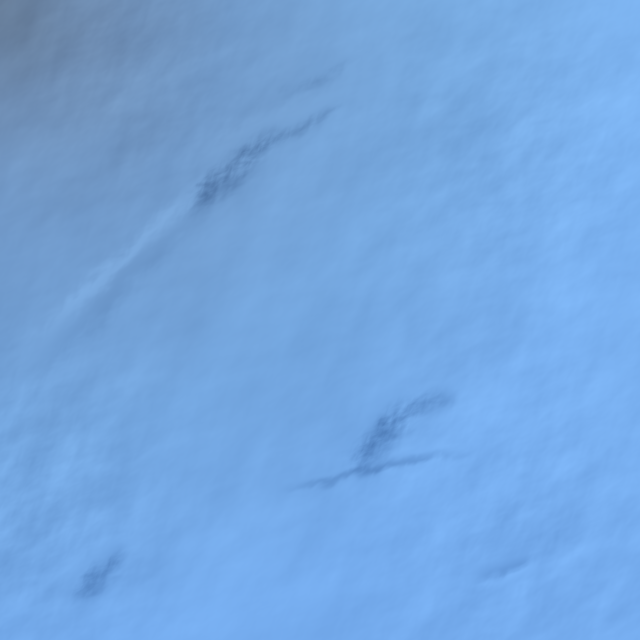
A WebGL 1 fragment shader for this texture:

```glsl
precision highp float;
// Soft blue, snow-like surface that falls into grey shade at the upper left.
// Layered, warped sines stretched along the diagonal give faint wrinkles;
// tapered Gaussian strokes add a long ridge and a few smudged hollows.
uniform vec2 u_resolution;

const vec3 CORNER = vec3(0.41, 0.50, 0.61);
const vec3 SHADE  = vec3(0.43, 0.55, 0.70);
const vec3 DUSK   = vec3(0.44, 0.60, 0.79);
const vec3 MIDDLE = vec3(0.452, 0.65, 0.872);
const vec3 BRIGHT = vec3(0.475, 0.69, 0.94);

vec2 rotate(vec2 p, float angle) {
  float c = cos(angle), s = sin(angle);
  return vec2(c * p.x + s * p.y, c * p.y - s * p.x);
}

// Irregular relief, about -1 to 1, elongated along the diagonal.
float wrinkles(vec2 p, float frequency) {
  float sum = 0.0, amplitude = 0.5;
  for (int i = 0; i < 5; i++) {
    float layer = float(i);
    vec2 q = rotate(p, 0.75 + 0.28 * sin(layer * 2.4));
    q = q * vec2(1.0, 2.3) * frequency + layer * vec2(3.7, 8.1);
    q += 0.9 * sin(q.yx * 0.73 + vec2(1.7, 4.1));
    q += 0.6 * sin(q.yx * 1.41 + vec2(5.2, 0.6));
    sum += amplitude * sin(q.x) * sin(q.y);
    amplitude *= 0.68;
    frequency *= 1.75;
  }
  return sum;
}

// Soft line from a to b that fades out at both ends.
float stroke(vec2 p, vec2 a, vec2 b, float width) {
  vec2 span = b - a;
  vec2 offset = p - a;
  float along = dot(offset, span) / dot(span, span);
  float across = (span.x * offset.y - span.y * offset.x) / length(span);
  float taper = smoothstep(0.0, 0.35, along) * (1.0 - smoothstep(0.65, 1.0, along));
  return taper * exp(-across * across / (width * width));
}

float patchAt(vec2 p, vec2 center, float radius) {
  vec2 offset = (p - center) / radius;
  return exp(-dot(offset, offset));
}

// Shade by distance from the upper left corner.
vec3 baseColor(float distance) {
  vec3 color = mix(CORNER, SHADE, clamp(distance / 0.16, 0.0, 1.0));
  color = mix(color, DUSK, clamp((distance - 0.16) / 0.20, 0.0, 1.0));
  color = mix(color, MIDDLE, clamp((distance - 0.36) / 0.34, 0.0, 1.0));
  return mix(color, BRIGHT, clamp((distance - 0.70) / 0.32, 0.0, 1.0));
}

// Lit and shaded flanks of the long, slightly curved ridge.
float ridge(vec2 p, float grain) {
  vec2 bent = p - vec2(0.0, 0.03 * sin(5.4 * clamp(p.x, 0.0, 0.58)));
  float lit = stroke(bent, vec2(0.04, 0.43), vec2(0.38, 0.74), 0.012);
  float crest = stroke(bent, vec2(0.30, 0.71), vec2(0.58, 0.90), 0.022);
  float shaded = stroke(bent, vec2(0.01, 0.36), vec2(0.33, 0.66), 0.018);
  float hollow = stroke(bent, vec2(0.27, 0.62), vec2(0.46, 0.80), 0.017);
  float tail = stroke(bent, vec2(0.36, 0.71), vec2(0.57, 0.85), 0.009);
  float edge = stroke(bent, vec2(0.42, 0.83), vec2(0.57, 0.91), 0.007);
  return 0.05 * lit + 0.025 * crest - 0.03 * shaded
       - (0.085 * hollow + 0.05 * tail + 0.035 * edge) * (1.0 + 1.3 * grain);
}

// Small dark smudges and the thin shadow line below the middle.
float hollows(vec2 p, float grain) {
  float thin = stroke(p, vec2(0.42, 0.235), vec2(0.75, 0.295), 0.006);
  float smudge = stroke(p, vec2(0.53, 0.25), vec2(0.67, 0.38), 0.027);
  float upper = stroke(p, vec2(0.63, 0.35), vec2(0.72, 0.39), 0.016);
  float lower = stroke(p, vec2(0.10, 0.06), vec2(0.22, 0.15), 0.016);
  float dent = stroke(p, vec2(0.73, 0.10), vec2(0.84, 0.14), 0.009);
  float glint = stroke(p, vec2(0.74, 0.08), vec2(0.85, 0.13), 0.009);
  float dark = 0.11 * smudge + 0.06 * upper + 0.08 * lower;
  return 0.035 * glint - 0.085 * thin - 0.045 * dent - dark * (1.0 + 1.2 * grain);
}

void main() {
  vec2 uv = gl_FragCoord.xy / u_resolution;
  float broad = wrinkles(uv + 0.31, 7.0);
  float fine = wrinkles(uv + 1.73, 19.0);
  float grain = wrinkles(uv + 2.9, 34.0);

  // Wrinkles gather in patches and leave the middle smooth.
  float roughness = 0.22 + 0.9 * patchAt(uv, vec2(0.03, 0.22), 0.22)
                  + 0.6 * patchAt(uv, vec2(0.82, 0.76), 0.24)
                  + 0.6 * patchAt(uv, vec2(0.82, 0.20), 0.26)
                  + 0.5 * patchAt(uv, vec2(0.20, 0.90), 0.22);

  vec2 ragged = uv + 0.010 * vec2(fine, -broad) + 0.007 * vec2(grain, -fine);
  float light = 0.017 * broad + roughness * (0.040 * fine + 0.018 * grain);
  light += ridge(ragged, grain) + hollows(ragged, grain);

  // Deeper blue towards the bottom, paler towards the upper right.
  vec3 color = baseColor(length(uv - vec2(0.0, 1.0)) + 0.03 * broad);
  float openness = smoothstep(0.0, 0.7, uv.x + 0.4 * (1.0 - uv.y));
  color += vec3(0.035, 0.035, 0.015) * (uv.y - 0.42) * openness;
  color += light * vec3(0.85, 1.0, 1.05);
  gl_FragColor = vec4(clamp(color, 0.0, 1.0), 1.0);
}
```
